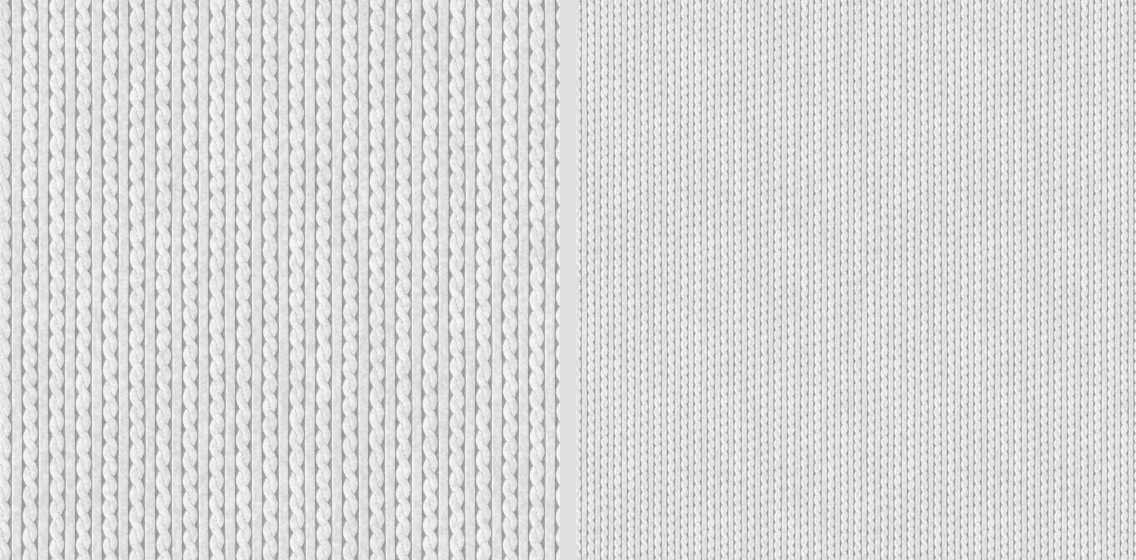
Left: one tile. Right: repeated 2 by 2.
Reproduce this texture procedurally as a Shadertoy shader.

```glsl
// Pale cable knit: 21 twisted two-strand cables side by side, with flat ribs between.
// A height field of strands and ribs is lit from the upper left, its grooves and
// creases are darkened, and wrapping noise adds stitches and wool fuzz.

const float PI = 3.14159265;
const float COLUMNS = 21.0;
const float LOBES = 28.0;   // visible strand crossings from bottom to top

float hash(vec2 p) {
    uvec2 q = uvec2(ivec2(p)) * uvec2(1597334673u, 3812015801u);
    uint n = (q.x ^ q.y) * 1597334673u;
    n = (n ^ (n >> 15)) * 2246822519u;
    return float((n ^ (n >> 13)) & 65535u) / 65535.0;
}

// Value noise that wraps after a whole number of cells
float noise(vec2 uv, vec2 cells) {
    vec2 p = uv * cells, i = floor(p), f = fract(p);
    f = f * f * (3.0 - 2.0 * f);
    vec2 a = mod(i, cells), b = mod(i + 1.0, cells);
    return mix(mix(hash(a), hash(vec2(b.x, a.y)), f.x),
               mix(hash(vec2(a.x, b.y)), hash(b), f.x), f.y);
}

// One strand, swinging across the cable and passing in front and behind
float strand(float x, float angle) {
    float front = cos(angle);
    float d = (x + 0.12 * sin(angle)) / (0.185 + 0.035 * front);
    return max(0.0, 1.0 - d * d) * (0.16 + 0.055 * front);
}

// Heights of the first strand, the second strand and the rib; p is in columns
vec3 heights(vec2 p, float seed) {
    float y = p.y / COLUMNS;
    float x = p.x + 0.012 * sin(2.0 * PI * (3.0 * y + seed));
    float angle = PI * LOBES * y + 2.0 * PI * seed
                + 0.5 * sin(2.0 * PI * (2.0 * y + 3.0 * seed));
    return vec3(strand(x, angle), strand(x, angle + PI),
                0.13 * smoothstep(0.28, 0.37, abs(x)));
}

float surface(vec2 p, float seed) {
    vec3 h = heights(p, seed);
    return max(max(h.x, h.y), h.z);
}

void mainImage(out vec4 fragColor, in vec2 fragCoord) {
    vec2 uv = fragCoord / iResolution.xy;

    // Position relative to the nearest cable
    float across = uv.x * COLUMNS - 0.135;
    float column = floor(across + 0.5);
    vec2 p = vec2(across - column, uv.y * COLUMNS);
    float seed = hash(vec2(mod(column, COLUMNS), 77.0));

    // Slope by central differences, lit from the upper left
    vec2 e = vec2(0.03, 0.0);
    vec2 slope = vec2(surface(p + e.xy, seed) - surface(p - e.xy, seed),
                      surface(p + e.yx, seed) - surface(p - e.yx, seed)) / (2.0 * e.x);
    float light = clamp(dot(slope, vec2(0.75, -0.5)), -1.6, 1.6);

    // Grooves beside the cable and creases between its strands
    vec3 h = heights(p, seed);
    float top = max(max(h.x, h.y), h.z);
    float rib = smoothstep(0.30, 0.36, abs(p.x));
    float shade = mix(0.64, mix(0.91, 0.885, rib), smoothstep(0.01, 0.10, top));
    float crease = exp(-abs(h.x - h.y) / 0.02) * smoothstep(0.02, 0.07, min(h.x, h.y));
    shade += 0.055 * light - 0.15 * crease;

    // Small slanted stitches, strongest on the ribs
    float stitch = sin(2.0 * PI * 168.0 * uv.x)
                 * (0.6 + 0.4 * sin(2.0 * PI * (140.0 * uv.y + 84.0 * uv.x)));
    shade += stitch * mix(0.006, 0.018, rib);

    // Wool fuzz and soft unevenness
    shade += 0.07 * (noise(uv, vec2(256.0)) - 0.5);
    shade += 0.05 * (noise(uv, vec2(126.0, 110.0)) - 0.5);
    shade += 0.02 * (noise(uv, vec2(21.0, 9.0)) - 0.5);

    fragColor = vec4(vec3(clamp(shade, 0.58, 0.96)), 1.0);
}
```
